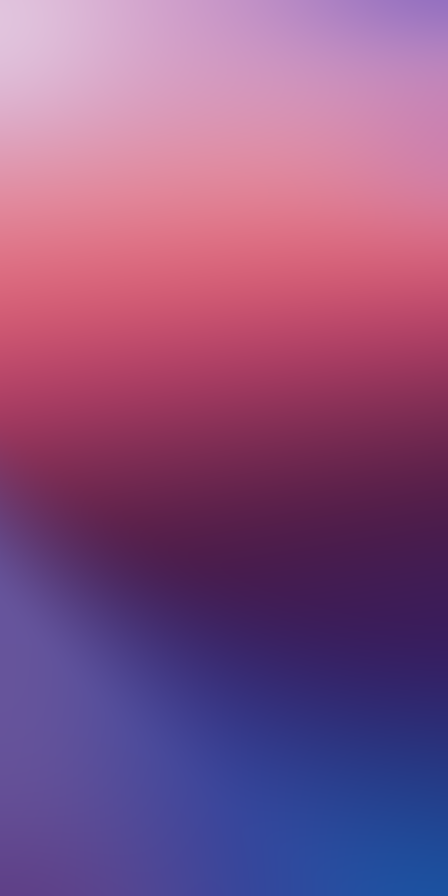
Write a Shadertoy shader that draws this background.

```glsl
const int STOPS = 10;
const vec3 RAMP[STOPS] = vec3[STOPS](
    vec3(0.83, 0.62, 0.79), vec3(0.84, 0.60, 0.74),
    vec3(0.89, 0.54, 0.61), vec3(0.86, 0.39, 0.47),
    vec3(0.70, 0.25, 0.40), vec3(0.48, 0.17, 0.32),
    vec3(0.31, 0.11, 0.28), vec3(0.24, 0.11, 0.34),
    vec3(0.21, 0.11, 0.38), vec3(0.19, 0.12, 0.40));
const float STOP_GAP = 0.1;
const float SLANT = 0.08;

const vec3 COOL_LEFT = vec3(0.40, 0.33, 0.61);
const vec3 COOL_MID = vec3(0.22, 0.27, 0.61);
const vec3 COOL_RIGHT = vec3(0.10, 0.33, 0.64);
const vec3 PLUM = vec3(0.36, 0.22, 0.50);
const vec3 PALE_LILAC = vec3(0.89, 0.79, 0.88);
const vec3 VIOLET = vec3(0.57, 0.43, 0.75);
const vec3 ORCHID = vec3(0.76, 0.47, 0.70);

// Smooth colour ramp: quadratic B-spline through neighbouring stops
vec3 warmRamp(float depth) {
    float position = clamp(depth / STOP_GAP, 0.0, float(STOPS - 1));
    int center = int(floor(position + 0.5));
    float f = position - float(center);
    vec3 before = RAMP[max(center - 1, 0)];
    vec3 after = RAMP[min(center + 1, STOPS - 1)];
    return 0.5 * (0.5 - f) * (0.5 - f) * before
         + (0.75 - f * f) * RAMP[center]
         + 0.5 * (0.5 + f) * (0.5 + f) * after;
}

// Soft elliptical falloff, 1 at its center
float glow(vec2 p, vec2 center, vec2 radius) {
    vec2 q = (p - center) / radius;
    return exp(-dot(q, q));
}

vec3 coolTone(float x) {
    vec3 tone = mix(COOL_LEFT, COOL_MID, smoothstep(0.0, 0.6, x));
    return mix(tone, COOL_RIGHT, smoothstep(0.4, 1.05, x));
}

void mainImage(out vec4 fragColor, in vec2 fragCoord) {
    vec2 uv = fragCoord / iResolution.xy;
    vec2 p = vec2(uv.x, 1.0 - uv.y); // depth grows downward

    // Warm bands, tilting as they descend
    float tilt = SLANT * (p.x - 0.5) * smoothstep(0.0, 0.5, p.y);
    vec3 color = warmRamp(p.y + tilt);

    // Upper corner lights
    color = mix(color, ORCHID, 0.65 * glow(p, vec2(1.08, 0.15), vec2(0.30, 0.10)));
    color = mix(color, PALE_LILAC, 0.9 * glow(p, vec2(-0.05, 0.02), vec2(0.34, 0.13)));
    color = mix(color, VIOLET, glow(p, vec2(1.05, -0.02), vec2(0.45, 0.09)));

    // Cool field rising behind a curved diagonal edge
    float edge = 0.46 + 0.43 * p.x - 0.21 * p.x * p.x;
    float spread = 0.22 + 0.15 * p.x;
    vec3 cool = coolTone(p.x);
    cool = mix(cool, PLUM, 0.8 * glow(p, vec2(0.0, 1.04), vec2(0.35, 0.13)));
    color = mix(color, cool, smoothstep(edge, edge + spread, p.y));

    fragColor = vec4(color, 1.0);
}
```
